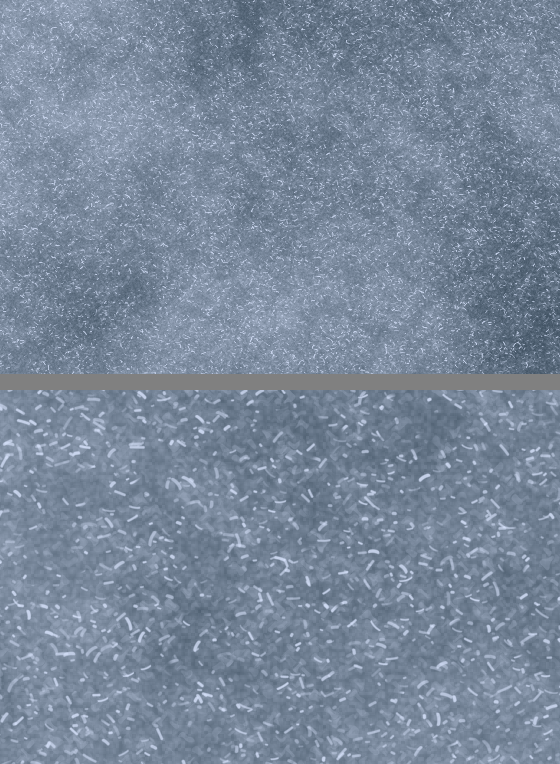
Top: the whole. Bottom: its middle third, enlarged.
Write a WebGL 2 fragment shader that draws this texture.

```glsl
#version 300 es
precision highp float;
uniform vec2 u_resolution;
out vec4 fragColor;

vec3 hash3(vec2 p) {
  vec3 q = fract(p.xyx * vec3(0.1031, 0.1030, 0.0973));
  q += dot(q, q.yxz + 33.33);
  return fract((q.xxy + q.yzz) * q.zyx);
}

// Distance to the nearest scattered point, in cells
float cellular(vec2 p) {
  vec2 cell = floor(p);
  float nearest = 2.0;
  for (int j = -1; j <= 1; j++)
    for (int i = -1; i <= 1; i++) {
      vec2 c = cell + vec2(i, j);
      nearest = min(nearest, length(c + hash3(c + 57.0).xy - p));
    }
  return nearest;
}

// Broad soft drifts from warped, rotated sines
float drifts(vec2 p) {
  float sum = 0.0, weight = 0.5;
  for (int i = 0; i < 5; i++) {
    p += 0.35 * sin(p.yx * 1.3 + float(i) * 1.9);
    sum += weight * sin(p.x + 0.8) * sin(p.y + 1.7);
    p = mat2(1.36, 1.12, -1.12, 1.36) * p;
    weight *= 0.66;
  }
  return sum;
}

// Slightly bent slivers, one per cell; size holds half length and half width
float flakes(vec2 p, float cellSize, vec2 size, float density, float seed) {
  float blur = max(0.0008, 0.45 / u_resolution.y);
  vec2 cell = floor(p / cellSize);
  float cover = 0.0;
  for (int j = -1; j <= 1; j++)
    for (int i = -1; i <= 1; i++) {
      vec2 c = cell + vec2(i, j);
      vec3 place = hash3(c + seed);
      vec3 look = hash3(c + seed + 211.0);
      vec2 d = p - (c + place.xy) * cellSize;
      float angle = (place.z - 0.5) * 3.14159 * mix(0.4, 1.0, look.x) - 0.15;
      d = mat2(cos(angle), -sin(angle), sin(angle), cos(angle)) * d;
      float halfLength = size.x * mix(0.15, 1.2, look.y * look.y);
      d.y += 0.35 * (look.x - 0.5) * d.x * d.x / size.x;
      d.x -= clamp(d.x, -halfLength, halfLength);
      float shape = 1.0 - smoothstep(-blur, blur, length(d) - size.y * mix(0.6, 1.3, look.x));
      float shown = smoothstep(0.0, 0.2, density - look.z);
      cover = max(cover, shape * shown * mix(0.3, 1.0, fract(look.z * 17.0 + look.y)));
    }
  return cover;
}

void main() {
  vec2 p = gl_FragCoord.xy / u_resolution.y;
  float drift = drifts(p * 4.2 + vec2(0.6, 2.3));
  vec2 warped = p + 0.012 * sin(p.yx * 47.0) + 0.006 * sin(p.yx * 113.0 + 2.0);
  float clumps = 0.6 - cellular(warped * vec2(15.0, 19.0))
               + 0.7 * (0.5 - cellular(warped * vec2(34.0, 42.0) + 9.0));
  float density = 0.58 + 0.75 * clumps + 0.12 * drift;

  // Hazy ground, paler toward the left
  float tone = 0.19 + 0.33 * drift + 0.20 * (0.75 - p.x) + 0.13 * clumps;
  tone += 0.22 * (0.5 - cellular(p * 140.0));
  tone += 0.15 * (hash3(floor(p * 342.0)).x - 0.5);

  // Sunken pale flakes, then sharper bright slivers
  for (int i = 0; i < 3; i++) {
    float k = float(i);
    float sunken = flakes(p + 0.0016 * sin(p.yx * 530.0), 0.016 - 0.002 * k,
                          vec2(0.0038, 0.0034 - 0.0006 * k), density, 31.0 + 83.0 * k);
    tone += (1.0 - tone) * 0.27 * sunken;
  }
  for (int i = 0; i < 3; i++) {
    float k = float(i);
    float sliver = flakes(p, 0.0125 + 0.003 * k, vec2(0.0036 + 0.0008 * k, 0.0012),
                          density - 0.12, 401.0 + 97.0 * k);
    tone += max(1.4 - tone, 0.0) * 0.85 * sliver;
  }

  vec3 color = mix(vec3(0.35, 0.415, 0.485), vec3(0.70, 0.75, 0.84), clamp(tone, -0.25, 1.5));
  fragColor = vec4(color, 1.0);
}
```
